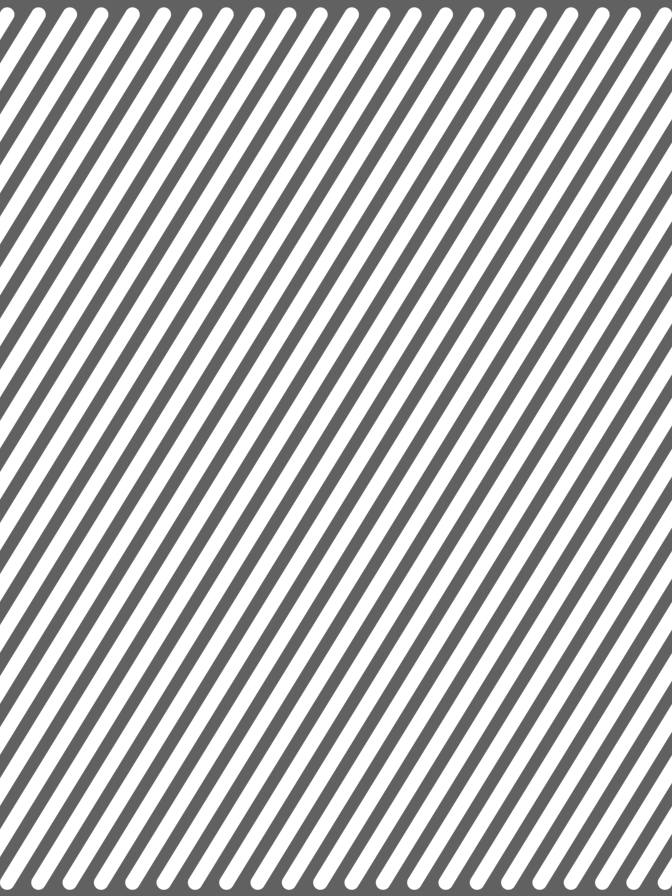
A WebGL 1 fragment shader for this pattern:

```glsl
precision highp float;
// Slanted white bars with round ends on a dark grey ground.
// One capsule distance function is repeated sideways; each bar leans
// across exactly seventeen repeats between its lower and upper ends.

uniform vec2 u_resolution;

// Distance from p to the segment running from the origin to tip.
float segmentDistance(vec2 p, vec2 tip) {
  float along = clamp(dot(p, tip) / dot(tip, tip), 0.0, 1.0);
  return length(p - along * tip);
}

void main() {
  // Canvas height is one unit.
  vec2 p = gl_FragCoord.xy / u_resolution.y;
  float pixel = 1.0 / u_resolution.y;

  // Axis of one bar, from lower cap centre to upper cap centre.
  float spacing = 0.03496;
  vec2 axis = vec2(17.0 * spacing, 0.9687);
  p -= vec2(0.04297, 0.015);

  // Fold sideways onto the nearest bar, measured along the slant.
  float lean = p.y * axis.x / axis.y;
  p.x = mod(p.x - lean + 0.5 * spacing, spacing) - 0.5 * spacing + lean;

  // Bar of constant half width with a softened edge.
  float edge = segmentDistance(p, axis) - 0.0081;
  float bar = 1.0 - smoothstep(-0.8 * pixel, 0.8 * pixel, edge);

  vec3 ground = vec3(0.38);
  vec3 white = vec3(1.0);
  gl_FragColor = vec4(mix(ground, white, bar), 1.0);
}
```
